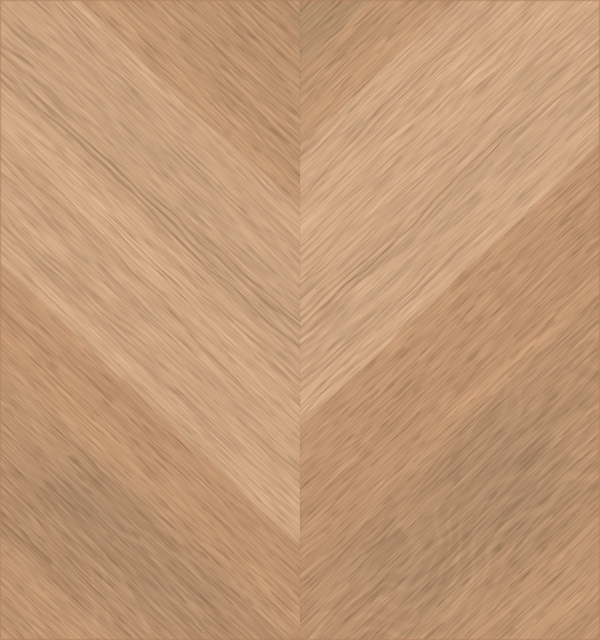
Give the GLSL for this texture, as a WebGL 2 fragment shader.

```glsl
#version 300 es
precision highp float;
// Oak boards laid in a chevron about a vertical centre seam.
// Each half is mirrored into (along, across) grain axes; boards are bands
// of the across axis, and warped growth rings and short fibres form the grain.
uniform vec2 u_resolution;
out vec4 fragColor;

float hash(vec2 p) {
    vec3 q = fract(vec3(p.xyx) * 0.1031);
    q += dot(q, q.yzx + 33.33);
    return fract((q.x + q.y) * q.z);
}

float noise(vec2 p) {
    vec2 i = floor(p), f = fract(p);
    f = f * f * (3.0 - 2.0 * f);
    return mix(mix(hash(i), hash(i + vec2(1, 0)), f.x),
               mix(hash(i + vec2(0, 1)), hash(i + vec2(1, 1)), f.x), f.y);
}

float fbm(vec2 p) {
    float sum = 0.0, gain = 0.5;
    for (int i = 0; i < 4; i++) {
        sum += gain * noise(p);
        p = p * 2.03 + 17.0;
        gain *= 0.5;
    }
    return sum;
}

// Soft bump around a centre
float band(float x, float centre, float width) {
    float t = (x - centre) / width;
    return exp(-t * t);
}

// Soft elliptical patch
float patchAt(vec2 p, vec2 centre, vec2 size) {
    vec2 t = (p - centre) / size;
    return exp(-dot(t, t));
}

void main() {
    vec2 uv = gl_FragCoord.xy / u_resolution.y;
    float aspect = u_resolution.x / u_resolution.y;
    float px = 1.0 / u_resolution.y;
    float x = uv.x - 0.5 * aspect;
    bool right = x > 0.0;
    float side = right ? 1.0 : 0.0;

    // Grain axes: depth is measured down the seam
    float depth = 1.0 - uv.y + 0.94 * abs(x);
    float along = 0.729 * (abs(x) + 0.94 * uv.y);
    vec2 grain = vec2(along, depth) + side * vec2(7.3, 3.7);

    // Board limits and colours
    float e0 = right ? 0.105 : 0.115;
    float e1 = right ? 0.230 : 0.325;
    float e2 = right ? 0.667 : 0.853;
    float e3 = right ? 0.900 : 1.010;
    float e4 = right ? 1.220 : 1.280;
    float w = 0.001 + px;
    float b1 = smoothstep(e0 - w, e0 + w, depth);
    float b2 = smoothstep(e1 - w, e1 + w, depth);
    float b3 = smoothstep(e2 - w, e2 + w, depth);
    float b4 = smoothstep(e3 - 0.03, e3 + 0.03, depth);
    float b5 = smoothstep(e4 - 0.015, e4 + 0.015, depth);
    vec3 wood = mix(vec3(0.735, 0.575, 0.44), vec3(0.70, 0.56, 0.43), side);
    wood = mix(wood, vec3(0.76, 0.595, 0.455), b1);
    wood = mix(wood, mix(vec3(0.80, 0.645, 0.51), vec3(0.815, 0.66, 0.525), side), b2);
    wood = mix(wood, vec3(0.755, 0.585, 0.445), b3);
    wood = mix(wood, vec3(0.74, 0.58, 0.445), b4);
    wood = mix(wood, vec3(0.755, 0.59, 0.45), b5);
    float pale = b2 * (1.0 - b3);
    float figured = b4 * (1.0 - b5);

    // Broad streaks that run the length of the boards
    float streak = fbm(vec2(grain.x * 1.5, grain.y * 24.0)) - 0.47;
    wood *= 1.0 + 0.11 * streak;
    float light = right ? band(depth, 0.37, 0.07) + 0.7 * band(depth, 0.61, 0.04)
                        : band(depth, 0.65, 0.06) + 0.7 * band(depth, 0.80, 0.04);
    float shade = right ? band(depth, 0.52, 0.05) + 0.5 * band(depth, 0.29, 0.03)
                        : band(depth, 0.52, 0.06) + 0.6 * band(depth, 0.73, 0.03);
    wood *= 1.0 + pale * (0.02 * light - 0.015 * shade);

    // Growth rings: thin wavy lines that fade in and out
    float sway = fbm(grain * vec2(3.5, 9.0));
    float ripple = noise(grain * vec2(26.0, 60.0));
    float phase = grain.y * 75.0 + sway * 6.0 + ripple * 0.35;
    float ring = pow(0.5 + 0.5 * sin(6.283 * phase), 2.5);
    float fade = smoothstep(0.3, 0.75, noise(vec2(grain.x * 5.0, grain.y * 50.0 + sway * 4.0)));
    float vein = ring * fade;
    wood *= 1.0 - vein * (0.05 + pale * (0.03 + 0.06 * shade)) * vec3(0.85, 1.0, 1.2);

    // Smoky arched figure in the lower boards
    vec2 spot = vec2(x, uv.y);
    float smoke = right
        ? patchAt(spot, vec2(0.32, 0.25), vec2(0.10, 0.12)) + 0.7 * patchAt(spot, vec2(0.18, 0.10), vec2(0.10, 0.08))
        : patchAt(spot, vec2(-0.33, 0.21), vec2(0.10, 0.08)) + 0.7 * patchAt(spot, vec2(-0.21, 0.09), vec2(0.10, 0.08));
    float cloud = fbm(grain * vec2(5.0, 12.0) + 4.0);
    float hills = noise(grain * vec2(6.0, 5.0)) + 0.25 * noise(grain * vec2(18.0, 20.0));
    float arch = sin(6.283 * (grain.y * 28.0 + 5.0 * hills));
    wood = mix(wood, vec3(0.64, 0.515, 0.40), figured * clamp(smoke * (0.1 + 0.9 * cloud), 0.0, 0.7));
    wood *= 1.0 + figured * (0.035 * smoothstep(0.0, 0.95, arch) - 0.012 + 0.08 * (cloud - 0.47));

    // Short crisp fibres and slender dark pores
    float bend = grain.y + 0.008 * sway;
    float fibre = noise(vec2(grain.x * 20.0, bend * 240.0)) - 0.5;
    float hair = noise(vec2(grain.x * 32.0, bend * 420.0 + 5.0)) - 0.5;
    float pore = smoothstep(0.6, 0.9, noise(vec2(grain.x * 40.0, bend * 340.0 + 9.0)));
    wood *= 1.0 + (0.08 * fibre + 0.12 * hair) * vec3(0.9, 1.0, 1.15);
    wood *= 1.0 - (0.085 - 0.03 * pale) * pore;

    // Centre seam and thin rim
    wood *= 1.0 - 0.03 * band(x, 0.0, 0.0015);
    float rim = min(min(uv.x, aspect - uv.x), min(uv.y, 1.0 - uv.y));
    wood = mix(vec3(0.70, 0.51, 0.38), wood, 0.4 + 0.6 * smoothstep(0.001, 0.003, rim));
    fragColor = vec4(wood, 1.0);
}
```
